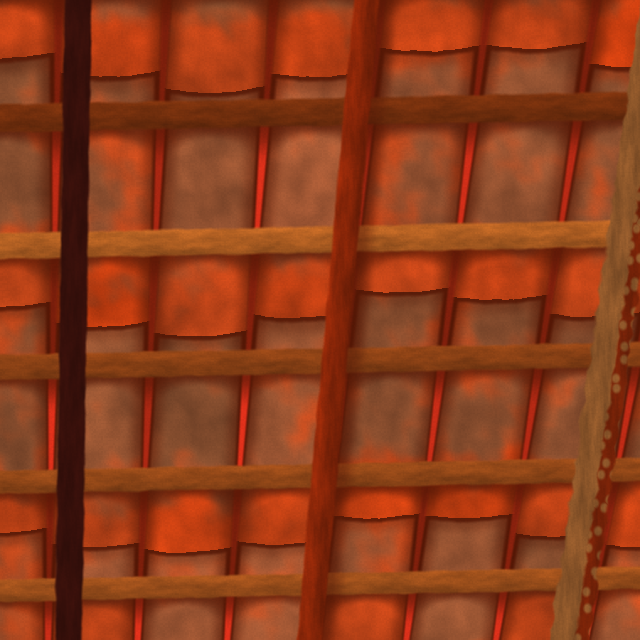
Give the GLSL for this texture, as a WebGL 1 fragment shader.

```glsl
precision highp float;
// Underside of an old clay tile roof: tile columns with overlapping lips and
// glowing slits, crossed by five battens and three leaning rafters. Columns and
// courses are cells of a slanted grid; sines and cellular noise add the wear.
uniform vec2 u_resolution;

const vec3 PALE_CLAY = vec3(0.69, 0.37, 0.22);
const vec3 GREY_CLAY = vec3(0.50, 0.30, 0.18);
const vec3 HOT_CLAY = vec3(0.82, 0.25, 0.06);
const vec3 SHADOW = vec3(0.33, 0.09, 0.02);
const vec3 SLIT_GLOW = vec3(0.98, 0.21, 0.12);
const vec3 BATTEN_DARK = vec3(0.44, 0.18, 0.05);
const vec3 BATTEN_LIGHT = vec3(0.67, 0.36, 0.13);
const vec3 RAFTER_DARK = vec3(0.21, 0.06, 0.04);
const vec3 RAFTER_RED = vec3(0.51, 0.14, 0.03);
const vec3 RAFTER_TAN = vec3(0.54, 0.33, 0.16);
const vec3 RUST = vec3(0.45, 0.13, 0.03);
const float SOFT = 0.003;            // edge softness on the canvas
const float BATTEN_HALF = 0.105;     // in batten spacings
const float RAFTER_HALF = 0.021;
const float FIRST_BATTEN = 0.185;    // distance from the top
const float SPACING = 0.2045;
const float SHRINK = 0.005;          // perspective loss of spacing
const float COURSE = 1.94;           // battens per tile course
const float COURSE_SHIFT = 0.37;

float hash(vec2 p) {
  return fract(sin(dot(p, vec2(127.1, 311.7))) * 4375.85);
}

float waves(vec2 p) {
  float sum = 0.0, amp = 0.5;
  for (int i = 0; i < 4; i++) {
    p = mat2(0.8, 0.6, -0.6, 0.8) * p * 1.8 + 1.7;
    sum += amp * sin(p.x + 1.4 * sin(p.y * 1.2));
    amp *= 0.62;
  }
  return sum;
}

// Distance to the nearest scattered point
float cells(vec2 p) {
  vec2 base = floor(p);
  float nearest = 2.0;
  for (int y = -1; y <= 1; y++) {
    for (int x = -1; x <= 1; x++) {
      vec2 c = base + vec2(float(x), float(y));
      vec2 seed = c + vec2(hash(c), hash(c + 37.0));
      nearest = min(nearest, distance(p, seed));
    }
  }
  return nearest;
}

// Coverage of a band around zero
float band(float x, float halfWidth, float soft) {
  return 1.0 - smoothstep(halfWidth - soft, halfWidth + soft, abs(x));
}

vec3 tiles(vec2 q, float depth, float mottle) {
  float u = (q.x - 0.092 + 0.017 * q.y) / (0.168 - 0.028 * q.y);
  float column = floor(u);
  float f = fract(u) - 0.5;

  // Staggered, slightly bowed lips
  float v = (depth + COURSE_SHIFT) / COURSE - 0.02 * cos(f * 3.14);
  v -= 0.085 * cos(1.257 * (column - 0.9));
  v -= 0.04 * (hash(vec2(column, floor(v + 0.5))) - 0.5);
  float s = fract(v);
  vec2 id = vec2(column, floor(v));

  // Fired clay turns hot toward the lip
  float heat = smoothstep(0.62, 0.84, s + 0.12 * mottle);
  heat *= 0.7 + 0.3 * hash(id + 5.0);
  float stain = smoothstep(0.25, 0.8, 0.6 * hash(id + 9.0) + 0.35 * mottle);
  heat = max(heat, 0.65 * stain);
  heat = max(heat, 0.75 * smoothstep(4.0, 4.2, depth) * step(0.35, hash(id + 2.0)));
  vec3 clay = mix(PALE_CLAY, GREY_CLAY, 0.75 * hash(id + 21.0));
  clay = mix(clay, HOT_CLAY, heat);
  clay *= 1.0 + 0.13 * mottle - 0.12 * cells(q * vec2(26.0, 20.0));

  // Rounded body, tucked in under the lip above
  float halfWidth = mix(0.42, 0.47, s);
  float across = abs(f) / halfWidth;
  clay = mix(clay, SHADOW, 0.55 * smoothstep(0.6, 1.05, across));
  vec3 color = mix(SHADOW, clay, band(f, halfWidth, 0.025));
  color = mix(color, SHADOW, 0.85 * (1.0 - smoothstep(0.008, 0.028, s)));
  color = mix(color, SHADOW, 0.3 * (1.0 - smoothstep(0.02, 0.09, s)));

  // Daylight slits, tapering downward between battens
  float slit = floor(u + 0.5);
  float bay = floor(depth);
  float glow = mix(0.9, 0.35, mod(bay, 2.0));
  glow *= 0.55 + 0.45 * hash(vec2(slit, bay) + 3.0);
  float taper = 0.045 - 0.022 * fract(depth);
  color = mix(color, SLIT_GLOW, glow * band(u - slit, taper, 0.018));

  // Arched shade under each batten
  float below = fract(depth) - BATTEN_HALF;
  float reach = 0.1 + 0.9 * f * f;
  return mix(color, SHADOW, 0.7 * (1.0 - smoothstep(0.0, reach, below)));
}

void main() {
  vec2 q = gl_FragCoord.xy / u_resolution;
  q.y = 1.0 - q.y;
  float mottle = waves(q * 13.0);
  float wobble = 0.0012 * waves(q * 30.0);
  float drop = q.y + 0.02 * q.x + wobble - FIRST_BATTEN;
  float depth = (SPACING - sqrt(SPACING * SPACING - 4.0 * SHRINK * drop)) / (2.0 * SHRINK);
  vec3 color = tiles(q, depth, mottle);

  // Battens: the second is palest, the first darkest
  float index = floor(depth + 0.5);
  float offset = depth - index;
  float tone = index < 0.5 ? 0.0 : (index < 1.5 ? 1.0 : 0.14 * index + 0.1);
  vec3 wood = mix(BATTEN_DARK, BATTEN_LIGHT, tone);
  wood *= 1.0 + 0.1 * waves(q * vec2(25.0, 90.0)) - 1.2 * offset;
  color = mix(color, wood, band(offset, BATTEN_HALF, 0.016));

  // Rafters lean left toward the bottom
  vec3 along = vec3(0.122, 0.573, 1.021) - vec3(0.015, 0.089, 0.142) * q.y;
  vec3 side = q.x - along + wobble;
  float grain = 1.0 + 0.12 * waves(q * vec2(80.0, 18.0));
  float shade = band(side.y - 0.02, 0.02, 0.016);
  color = mix(color, SHADOW, 0.5 * shade);
  color = mix(color, RAFTER_DARK * grain, band(side.x, RAFTER_HALF, SOFT));
  vec3 red = RAFTER_RED * grain * (1.0 - 8.0 * side.y);
  color = mix(color, red, band(side.y, RAFTER_HALF - 0.001, SOFT));

  // Flaking rust beside the tan rafter
  float flakes = cells(q * vec2(45.0, 38.0));
  vec3 rust = mix(RAFTER_TAN, RUST, smoothstep(0.15, 0.4, flakes));
  color = mix(color, rust * grain, band(side.z - 0.022, 0.016 + 0.008 * flakes, SOFT));
  color = mix(color, RAFTER_TAN * grain, band(side.z, 0.016 + 0.008 * flakes, SOFT));

  color *= 1.0 + 0.05 * (hash(floor(q * 380.0)) - 0.5);
  gl_FragColor = vec4(color, 1.0);
}
```
